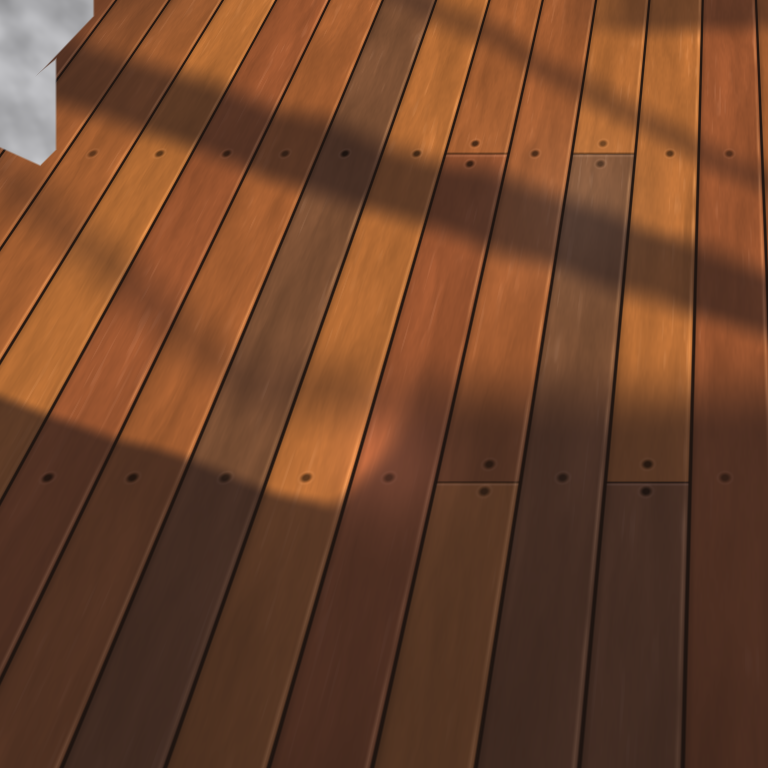
This texture is drawn by a three.js fragment shader. Its source:

```glsl
// Timber deck in slanting evening sun: boards fan out towards the viewer,
// crossed by shadow bands, with a pale cloth in the upper left corner.
// Boards are unit cells in perspective space; grain and wear are value noise.
varying vec2 vUv;

float hash(vec2 p) {
  vec3 q = fract(vec3(p.xyx) * 0.1031);
  q += dot(q, q.yzx + 33.33);
  return fract((q.x + q.y) * q.z);
}

float noise(vec2 p) {
  vec2 i = floor(p), f = fract(p);
  f = f * f * (3.0 - 2.0 * f);
  return mix(mix(hash(i), hash(i + vec2(1.0, 0.0)), f.x),
             mix(hash(i + vec2(0.0, 1.0)), hash(i + vec2(1.0, 1.0)), f.x), f.y);
}

float fbm(vec2 p) {
  float sum = 0.0, gain = 0.5;
  for (int i = 0; i < 3; i++) {
    sum += gain * noise(p);
    p = p * 2.03 + 17.0;
    gain *= 0.5;
  }
  return sum;
}

// Soft stripe: 1 at the centre, 0 beyond the half width plus blur
float band(float d, float halfWidth, float blur) {
  return 1.0 - smoothstep(halfWidth - blur, halfWidth + blur, abs(d));
}

// Amount of direct sun, p.y measured downwards
float sunlight(vec2 p) {
  p += 0.014 * (vec2(noise(p * 14.0), noise(p * 14.0 + 40.0)) - 0.5);
  float right = smoothstep(0.42, 0.56, p.x);
  float edge = mix(0.515 + 0.34 * p.x, 0.51, right);
  float blur = mix(0.012, 0.06, right);
  float sun = 1.0 - smoothstep(edge - blur, edge + blur, p.y);
  sun *= 1.0 - 0.95 * band(p.y - 0.065 - 0.33 * p.x, 0.047, 0.022);
  sun *= 1.0 - 0.55 * band(p.y - 0.013 - 0.53 * (p.x - 0.573), 0.018, 0.02);
  sun *= 1.0 - 0.75 * smoothstep(0.7, 0.85, p.x) * (1.0 - smoothstep(0.02, 0.06, p.y));
  // Faint penumbra sweeping down from the left
  float sweep = p.y - 0.27 - 0.85 * (p.x - 0.05) + 0.75 * max(p.x - 0.32, 0.0);
  sun *= 1.0 - 0.45 * band(sweep, 0.035, 0.045) * (1.0 - smoothstep(0.5, 0.65, p.x));
  sun *= 1.0 - 0.5 * (1.0 - smoothstep(0.12, 0.36, p.x + 1.2 * p.y));
  return sun;
}

// Crumpled cloth: upper flap and hanging corner
float clothMask(vec2 p) {
  float flap = max(p.x - 0.122, p.x + 0.95 * p.y - 0.142);
  float corner = max(max(p.x - 0.073, p.y - 0.192 - 0.45 * p.x), 0.135 - p.y - 0.8 * p.x);
  corner = max(corner, p.x + p.y - 0.268);
  return 1.0 - smoothstep(-0.002, 0.002, min(flap, corner));
}

void main() {
  vec2 p = vec2(vUv.x, 1.0 - vUv.y);

  // Perspective: board pitch grows towards the viewer
  float pitch = 0.0694 + 0.0654 * p.y;
  float across = (0.915 - 0.026 * p.y - p.x) / pitch;
  float along = 1.0 / pitch;
  float board = floor(across), f = across - board;

  // Butt joints alternate between the two fixing rows
  float odd = mod(board, 2.0);
  float jointed = step(0.0, board) * step(board, 3.0);
  float jointY = mix(0.628, 0.2, odd);
  float nearPiece = step(jointY, p.y);
  float id = board + jointed * mix((5.0 + 0.5 * board) * nearPiece, 3.0 * (1.0 - nearPiece), odd);

  // Timber tone of each piece
  float kind = mod(id, 4.0);
  float grey = band(kind - 1.0, 0.5, 0.1) * step(id, 8.0);
  float honey = kind < 0.5 ? 0.9 : (kind < 2.5 ? 0.5 : 0.15);
  honey += 0.2 * (hash(vec2(id + 20.0, 7.0)) - 0.5);
  vec3 wood = mix(vec3(0.54, 0.29, 0.175), vec3(0.69, 0.42, 0.205), honey);
  wood = mix(wood, vec3(0.43, 0.29, 0.20), 0.85 * grey);

  // Soft grain, blotches and scuffs
  vec2 g = vec2(across, along) + id * vec2(0.0, 5.7) + 50.0;
  float warp = fbm(g * vec2(3.0, 1.2));
  float grain = fbm(vec2(g.x * 9.0 + 4.0 * warp, g.y * 1.6));
  wood *= 0.80 + 0.16 * grain + 0.30 * warp;
  wood *= 0.98 + 0.04 * noise(g * vec2(40.0, 16.0));
  float scuff = smoothstep(0.65, 0.95, noise(g * vec2(24.0, 4.0))) * smoothstep(0.4, 0.6, warp);
  wood += 0.035 * scuff;

  // Sun against shade, which evens out the timber tones
  float sun = sunlight(p);
  vec3 shadeTint = vec3(0.53, 0.555, 0.67) * (1.03 - 0.08 * smoothstep(0.6, 1.0, p.y));
  vec3 light = mix(shadeTint, vec3(1.02), sun);
  wood = mix(wood, vec3(0.54, 0.33, 0.205), 0.4 * (1.0 - sun));
  vec3 color = wood * light;
  // Sky sheen and a warm reflection
  vec2 sky = p - vec2(0.75, 0.27), warm = p - vec2(0.50, 0.60);
  color += vec3(0.04, 0.045, 0.045) * exp(-90.0 * dot(sky, sky));
  color += vec3(0.15, 0.085, 0.065) * exp(-180.0 * dot(warm, warm));

  // Nails: one per board and row, a pair where boards meet
  for (int row = 0; row < 2; row++) {
    float rowY = row == 0 ? 0.2 : 0.622;
    float pair = jointed * band(rowY - jointY, 0.02, 0.005);
    float offset = pair * 0.16 * pitch * (p.y < jointY ? -1.0 : 1.0);
    float shift = 0.2 * (hash(vec2(board + 30.0, rowY)) - 0.5);
    vec2 d = vec2((f - 0.5 - shift) * pitch, p.y - rowY - offset);
    float r = length(d * vec2(1.0, 1.2)) / pitch;
    float depth = 0.35 + 0.25 * hash(vec2(board + 50.0, rowY));
    color *= 1.0 - depth * (1.0 - smoothstep(0.025, 0.085, r));
    color += 0.03 * light * band(r - 0.09, 0.01, 0.02);
  }

  // Joint seams, bright arrises and dark gaps
  float seam = p.y - jointY;
  color *= 1.0 - 0.4 * jointed * band(seam, 0.0012, 0.0015);
  color += 0.08 * light * jointed * band(seam - 0.003, 0.001, 0.002);
  float gapDistance = min(f, 1.0 - f);
  float worn = 0.3 + 0.9 * noise(vec2(along * 4.0, board + 30.0));
  color += vec3(0.20, 0.16, 0.11) * light * worn * band(f - 0.055, 0.014, 0.028);
  color *= 1.0 - 0.12 * (1.0 - smoothstep(0.02, 0.10, 1.0 - f));
  float gap = 1.0 - smoothstep(0.007, 0.034, gapDistance);
  color = mix(color, vec3(0.105, 0.07, 0.055), 0.92 * gap);

  // Cloth with soft folds
  float folds = fbm(vec2(p.x * 18.0 + p.y * 9.0, p.y * 22.0 - p.x * 14.0));
  vec3 cloth = vec3(0.67, 0.67, 0.68) * (0.80 + 0.45 * folds);
  color = mix(color, cloth, clothMask(p));

  gl_FragColor = vec4(color, 1.0);
}
```
